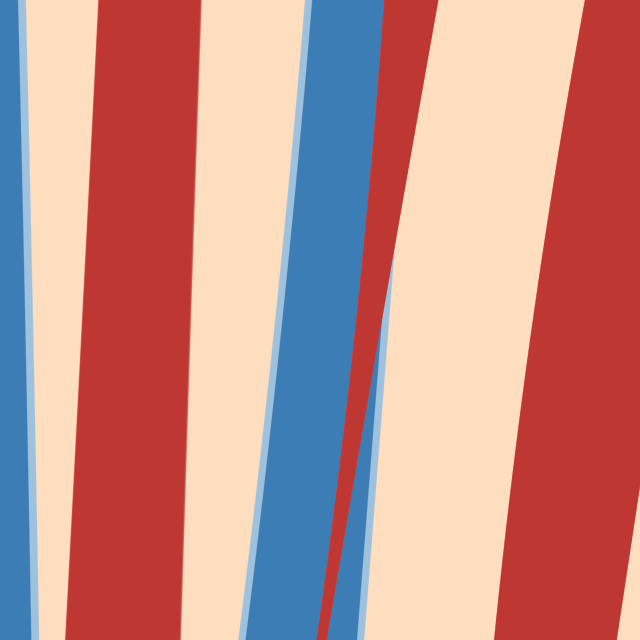
Reproduce this background procedurally as a WebGL 1 fragment shader.

```glsl
precision highp float;
uniform vec2 u_resolution;

const vec3 CREAM = vec3(1.0, 0.87, 0.75);
const vec3 RED = vec3(0.745, 0.215, 0.20);
const vec3 RED_RIM = vec3(0.80, 0.36, 0.33);
const vec3 BLUE = vec3(0.24, 0.49, 0.715);
const vec3 BLUE_RIM = vec3(0.62, 0.76, 0.87);

// Horizontal position of a slightly bowed edge at height y.
float edgeX(float y, float bottom, float top, float bow) {
    return mix(bottom, top, y) + 4.0 * bow * y * (1.0 - y);
}

// Smooth coverage of the strip between two edges.
float band(float x, float left, float right, float blur) {
    return smoothstep(left - blur, left + blur, x)
         * (1.0 - smoothstep(right - blur, right + blur, x));
}

// Paint a strip with a rim of its own width on each side.
vec3 ribbon(vec3 base, float x, vec2 sides, vec2 rims, vec3 rimColor, vec3 fill, float blur) {
    vec3 color = mix(base, rimColor, band(x, sides.x, sides.y, blur));
    return mix(color, fill, band(x, sides.x + rims.x, sides.y - rims.y, blur));
}

void main() {
    vec2 p = gl_FragCoord.xy / u_resolution;
    float blur = max(0.0013, 0.75 / u_resolution.x);
    vec3 color = CREAM;

    // Blue ribbons with pale rims
    vec2 leftBlue = vec2(-0.2, edgeX(p.y, 0.0612, 0.0404, 0.0008));
    color = ribbon(color, p.x, leftBlue, vec2(0.0122), BLUE_RIM, BLUE, blur);

    vec2 middleBlue = vec2(edgeX(p.y, 0.3724, 0.4766, 0.0054),
                           edgeX(p.y, 0.5690, 0.6470, 0.0));
    color = ribbon(color, p.x, middleBlue, vec2(0.0112), BLUE_RIM, BLUE, blur);

    // Red ribbons, the middle one crossing over the blue
    vec2 leftRed = vec2(edgeX(p.y, 0.1016, 0.1536, 0.0005),
                        edgeX(p.y, 0.2826, 0.3151, -0.0005));
    color = ribbon(color, p.x, leftRed, vec2(0.001, 0.002), RED_RIM, RED, blur);

    vec2 middleRed = vec2(edgeX(p.y, 0.4948, 0.6003, 0.009),
                          edgeX(p.y, 0.5104, 0.6849, -0.001));
    color = ribbon(color, p.x, middleRed, vec2(0.0), RED_RIM, RED, blur);

    vec2 rightRed = vec2(edgeX(p.y, 0.7721, 0.9141, -0.0104),
                         edgeX(p.y, 0.9635, 1.1150, 0.0));
    color = ribbon(color, p.x, rightRed, vec2(0.0), RED_RIM, RED, blur);

    gl_FragColor = vec4(color, 1.0);
}
```
